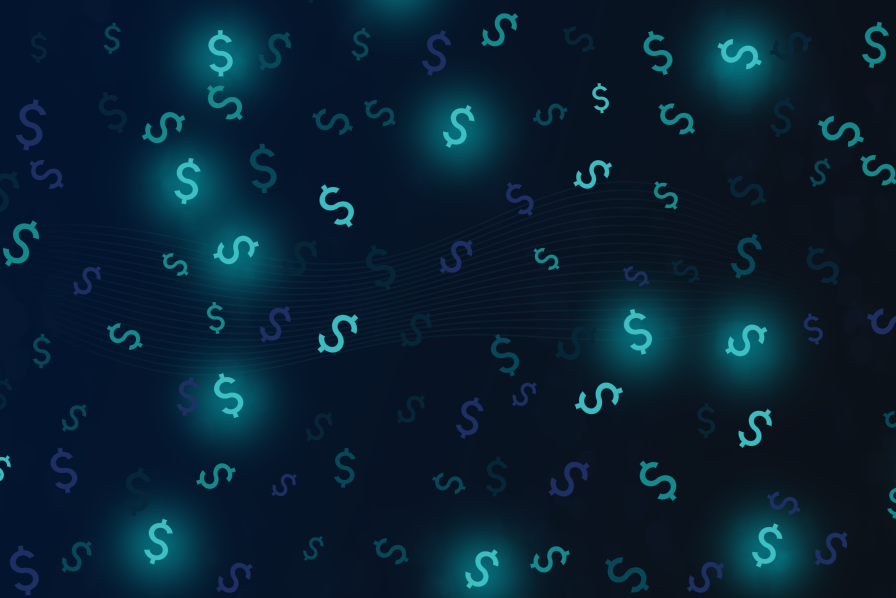
This pattern is drawn by a WebGL 2 fragment shader. Its source:

```glsl
#version 300 es
precision highp float;
// Scattered S-curve currency marks over a dark navy field with teal glows.
// Marks sit on a jittered, staggered grid; one per 3x3 block is lit by a halo.
// Faint blotches and a fan of thin wave lines give the ground some depth.

uniform vec2 u_resolution;
out vec4 outColor;

const float CELL = 0.125;         // grid pitch, in canvas heights
const float JITTER = 0.54;        // total wander inside a cell
const float KEEP = 0.95;          // share of cells that hold a mark
const float MIN_SIZE = 0.034;
const float MAX_SIZE = 0.062;
const float MAX_TILT = 1.3;
const float ARC_RADIUS = 0.25;    // mark units
const float STROKE = 0.072;       // half width, mark units
const float GLOW_RADIUS = 0.067;
const float WAVE_COUNT = 18.0;
const float WAVE_ALPHA = 0.11;

const vec3 NAVY = vec3(0.012, 0.083, 0.182);
const vec3 NIGHT = vec3(0.045, 0.066, 0.095);
const vec3 BLOTCH = vec3(0.07, 0.15, 0.26);
const vec3 HALO = vec3(0.02, 0.45, 0.50);
const vec3 WAVE = vec3(0.10, 0.47, 0.51);
const vec3 BRIGHT = vec3(0.25, 0.77, 0.78);
const vec3 TEAL = vec3(0.09, 0.56, 0.57);
const vec3 DEEP_TEAL = vec3(0.03, 0.29, 0.35);
const vec3 INDIGO = vec3(0.12, 0.19, 0.40);
const vec3 SHADOW = vec3(0.025, 0.15, 0.22);

float hash(vec2 p) {
    return fract(sin(dot(p, vec2(127.1, 311.7))) * 43758.5453);
}

vec2 hash2(vec2 p) {
    return vec2(hash(p), hash(p + 37.3));
}

float noise(vec2 p) {
    vec2 i = floor(p), f = fract(p);
    f = f * f * (3.0 - 2.0 * f);
    return mix(mix(hash(i), hash(i + vec2(1, 0)), f.x),
               mix(hash(i + vec2(0, 1)), hash(i + vec2(1, 1)), f.x), f.y);
}

// Upper bowl: a ring with its lower right sector cut away
float bowl(vec2 p) {
    vec2 q = p - vec2(0.0, ARC_RADIUS);
    float ring = abs(length(q) - ARC_RADIUS) - STROKE;
    float cut = dot(q, vec2(0.34, -0.94));
    return max(ring, min(cut, q.x));
}

// Two bowls, a joint at the middle, and a tick at each end
float markDistance(vec2 p) {
    p.x *= 0.88;
    float curve = min(min(bowl(p), bowl(-p)), length(p) - STROKE);
    vec2 tick = abs(vec2(p.x, abs(p.y) - 2.0 * ARC_RADIUS - 0.07));
    return min(curve, max(tick.x - 0.85 * STROKE, tick.y - 0.13));
}

vec2 markCenter(vec2 cell) {
    float stagger = 0.5 * mod(cell.y, 2.0) - 0.25;
    return (cell + 0.5 + vec2(stagger, 0.0) + JITTER * (hash2(cell + 5.1) - 0.5)) * CELL;
}

vec2 litCell(vec2 block) {
    return block * 3.0 + floor(hash2(block + 71.7) * 3.0);
}

vec3 markColor(float pick) {
    if (pick < 0.10) return BRIGHT;
    if (pick < 0.36) return TEAL;
    if (pick < 0.58) return DEEP_TEAL;
    return pick < 0.78 ? INDIGO : SHADOW;
}

// Faint round spots of varied size, with ragged edges
float spots(vec2 p, float pitch) {
    float sum = 0.0;
    vec2 home = floor(p / pitch);
    float ragged = 0.14 * (noise(p * 60.0) - 0.5);
    for (int k = 0; k < 9; k++) {
        vec2 cell = home + vec2(k % 3 - 1, k / 3 - 1);
        vec2 d = p / pitch - cell - hash2(cell + 13.7);
        float radius = mix(0.12, 0.42, hash(cell + 3.9));
        float edge = length(d * vec2(1.15, 0.85)) + ragged - radius;
        sum += hash(cell + 8.2) * smoothstep(0.05, -0.05, edge);
    }
    return sum;
}

void main() {
    vec2 p = gl_FragCoord.xy / u_resolution.y;
    vec2 uv = gl_FragCoord.xy / u_resolution;
    float pixel = 1.0 / u_resolution.y;

    // Ground and blotches
    vec3 color = mix(NAVY, NIGHT, smoothstep(0.0, 1.1, uv.x + 0.2 * (0.5 - uv.y)));
    float mottling = spots(p, 0.13) + 0.7 * spots(p + 4.3, 0.07);
    float patches = smoothstep(0.35, 0.75, noise(p * 4.0 + 9.0));
    color = mix(color, BLOTCH, 0.13 * mottling * patches);

    // Fan of wave lines that pinches and swells across the middle
    float spread = 0.05 + 0.085 * pow(sin(p.x * 3.6 + 0.75), 2.0);
    float fade = smoothstep(0.0, 0.3, p.x) * smoothstep(1.45, 0.9, p.x);
    for (float i = 0.0; i < WAVE_COUNT; i++) {
        float t = 2.0 * i / (WAVE_COUNT - 1.0) - 1.0;
        float y = 0.52 + 0.05 * sin(p.x * 5.2 + 2.4 + 0.5 * t) + t * spread;
        float line = smoothstep(0.0008 + pixel, 0.0, abs(p.y - y));
        color = mix(color, WAVE, WAVE_ALPHA * fade * line);
    }

    // Halos behind the lit marks
    vec2 block = floor(p / (3.0 * CELL));
    for (int k = 0; k < 9; k++) {
        vec2 cell = litCell(block + vec2(k % 3 - 1, k / 3 - 1));
        vec2 d = (p - markCenter(cell) + vec2(0.0, 0.008)) / GLOW_RADIUS;
        float glow = exp(-dot(d, d)) * (0.9 + 0.12 * mottling);
        color = mix(color, HALO, min(glow, 1.0));
    }

    // Marks
    vec2 home = floor(p / CELL);
    for (int k = 0; k < 9; k++) {
        vec2 cell = home + vec2(k % 3 - 1, k / 3 - 1);
        bool lit = distance(cell, litCell(floor(cell / 3.0))) < 0.5;
        if (!lit && hash(cell + 51.3) > KEEP) continue;
        float size = mix(MIN_SIZE, MAX_SIZE, lit ? 0.75 : hash(cell + 17.9));
        float tilt = MAX_TILT * (2.0 * hash(cell + 29.4) - 1.0);
        float c = cos(tilt), s = sin(tilt);
        vec2 local = mat2(c, -s, s, c) * (p - markCenter(cell)) / size;
        float cover = smoothstep(0.7 * pixel, -0.7 * pixel, markDistance(local) * size);
        vec3 ink = lit ? BRIGHT : markColor(hash(cell + 83.6));
        color = mix(color, ink, 0.95 * cover);
    }
    outColor = vec4(color, 1.0);
}
```
